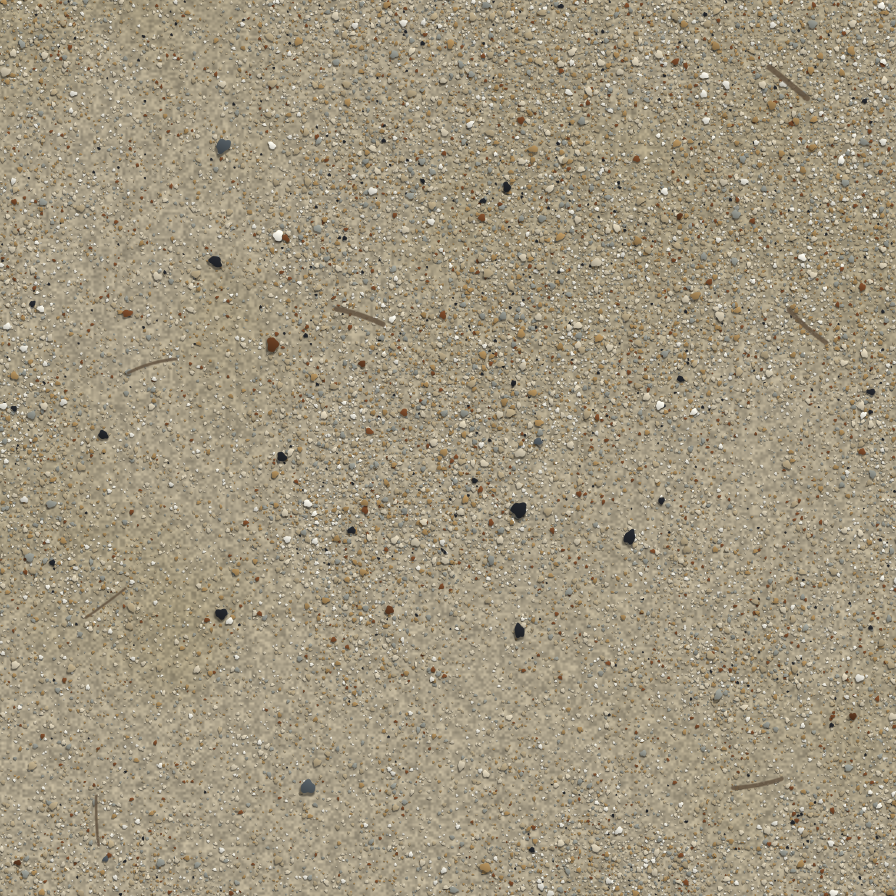
This texture is drawn by a WebGL 2 fragment shader. Its source:

```glsl
#version 300 es
precision highp float;

uniform vec2 u_resolution;
out vec4 fragColor;

const vec3 SAND_PALE = vec3(0.665, 0.625, 0.535);
const vec3 SAND_DUSTY = vec3(0.615, 0.570, 0.455);
const vec3 CREAM = vec3(0.79, 0.75, 0.66);
const vec3 WHITE = vec3(0.87, 0.86, 0.82);
const vec3 TAN = vec3(0.67, 0.61, 0.49);
const vec3 GREY = vec3(0.55, 0.56, 0.53);
const vec3 OCHRE = vec3(0.63, 0.51, 0.33);
const vec3 RUST = vec3(0.46, 0.28, 0.16);
const vec3 CHARCOAL = vec3(0.13, 0.14, 0.16);
const vec3 SLATE = vec3(0.30, 0.33, 0.35);
const vec3 TWIG = vec3(0.38, 0.32, 0.25);
const vec2 LIGHT = vec2(0.35, 0.94);
const float SHADOW = 0.42;        // darkness under each stone
const float GRAIN_CONTRAST = 0.30;
const float PATCH_SCALE = 4.5;    // gravel patches per canvas
const float STONE_CELLS = 11.0;
const float STONE_COVER = 0.20;
const float TWIG_CELLS = 4.0;
const float TWIG_COVER = 0.30;

vec4 hash4(vec2 p) {
    return fract(sin(dot(p, vec2(127.1, 311.7)) + vec4(0.0, 1.7, 3.1, 5.3)) * 43758.5453);
}

float noise(vec2 p) {
    vec2 i = floor(p), f = fract(p);
    f = f * f * (3.0 - 2.0 * f);
    float low = mix(hash4(i).x, hash4(i + vec2(1, 0)).x, f.x);
    float high = mix(hash4(i + vec2(0, 1)).x, hash4(i + vec2(1, 1)).x, f.x);
    return mix(low, high, f.y);
}

float fbm(vec2 p) {
    float sum = 0.0, weight = 0.5;
    for (int k = 0; k < 4; k++) {
        sum += weight * noise(p);
        p = mat2(1.6, 1.2, -1.2, 1.6) * p + 7.3;
        weight *= 0.5;
    }
    return sum / 0.9375;
}

vec2 rotate(vec2 p, float a) {
    return mat2(cos(a), -sin(a), sin(a), cos(a)) * p;
}

// Signed distance to a lumpy, slightly stretched pebble
float pebble(vec2 p, float radius, vec4 shape) {
    p = rotate(p, 6.283 * shape.x) * vec2(1.0 - 0.2 * shape.y, 1.0 + 0.3 * shape.y);
    float a = atan(p.y, p.x);
    float lumps = 0.12 * sin(3.0 * a + 6.283 * shape.z) + 0.07 * sin(5.0 * a + 6.283 * shape.w);
    return length(p) - radius * (1.0 + lumps);
}

vec3 gravelColor(float pick) {
    vec3 c = TAN;
    c = mix(c, CREAM, step(0.28, pick));
    c = mix(c, WHITE, step(0.54, pick));
    c = mix(c, GREY, step(0.64, pick));
    c = mix(c, OCHRE, step(0.78, pick));
    c = mix(c, RUST, step(0.93, pick));
    return mix(c, CHARCOAL, step(0.975, pick));
}

vec3 stoneColor(float pick) {
    vec3 c = mix(CHARCOAL, SLATE, step(0.5, pick));
    return mix(c, RUST * 0.75, step(0.8, pick));
}

// One jittered layer of pebbles with contact shadows
vec3 scatter(vec3 ground, vec2 uv, float cells, float cover, vec2 radii, bool dark) {
    vec2 q = uv * cells, cell = floor(q);
    float soft = 0.7 * cells / min(u_resolution.x, u_resolution.y);
    for (int k = 0; k < 9; k++) {
        vec2 id = cell + vec2(k % 3 - 1, k / 3 - 1);
        vec4 place = hash4(id + cells * 1.37);
        if (place.z > cover) continue;
        vec4 shape = hash4(id + cells * 2.71 + 19.1);
        float pick = hash4(id + cells * 0.83 + 47.3).y;
        float radius = mix(radii.x, radii.y, place.w * place.w);
        vec2 d = q - id - 0.5 - 0.6 * (place.xy - 0.5);
        float shade = pebble(d + LIGHT * radius * 0.45, radius, shape);
        ground *= 1.0 - SHADOW * (1.0 - smoothstep(-soft, soft + 0.2 * radius, shade));
        vec3 tint = dark ? stoneColor(pick) : gravelColor(pick);
        tint *= 0.93 + 0.14 * shape.w + 0.15 * clamp(dot(d, LIGHT) / radius, -1.0, 1.0);
        ground = mix(ground, tint, 1.0 - smoothstep(-soft, soft, pebble(d, radius, shape)));
    }
    return ground;
}

// Rare thin bent twigs
vec3 twigs(vec3 ground, vec2 uv) {
    vec2 q = uv * TWIG_CELLS, id = floor(q);
    vec4 r = hash4(id + 83.7);
    float soft = TWIG_CELLS / min(u_resolution.x, u_resolution.y);
    vec2 d = rotate(q - id - 0.5 - 0.4 * (r.xy - 0.5), 6.283 * r.w);
    d.y += 2.0 * (r.x - 0.5) * d.x * d.x;
    d.x -= clamp(d.x, -0.11, 0.11);
    float body = 1.0 - smoothstep(-soft, soft, length(d) - mix(0.005, 0.014, r.y));
    return mix(ground, TWIG, 0.85 * body * step(r.z, TWIG_COVER));
}

void main() {
    vec2 uv = gl_FragCoord.xy / min(u_resolution.x, u_resolution.y);

    // Packed sand with dusty patches and fine grain
    float gravel = smoothstep(0.30, 0.66, fbm(uv * PATCH_SCALE + 3.1));
    float dust = smoothstep(0.35, 0.70, fbm(uv * 3.0 + 21.7));
    vec3 color = mix(SAND_PALE, SAND_DUSTY, dust * (1.0 - 0.5 * gravel));
    float grain = noise(uv * 340.0) - 0.5 + 0.5 * (noise(uv * 130.0 + 9.0) - 0.5);
    color *= 1.0 + GRAIN_CONTRAST * grain;

    // Gravel from fine to coarse, then loose stones and twigs
    color = scatter(color, uv, 270.0, mix(0.22, 0.62, gravel), vec2(0.22, 0.50), false);
    color = scatter(color, uv, 160.0, mix(0.12, 0.48, gravel), vec2(0.20, 0.46), false);
    color = scatter(color, uv, 92.0, mix(0.03, 0.24, gravel), vec2(0.20, 0.42), false);
    color = scatter(color, uv, 47.0, mix(0.01, 0.07, gravel), vec2(0.15, 0.28), false);
    color = twigs(color, uv);
    color = scatter(color, uv, STONE_CELLS, STONE_COVER, vec2(0.035, 0.10), true);
    fragColor = vec4(color, 1.0);
}
```
